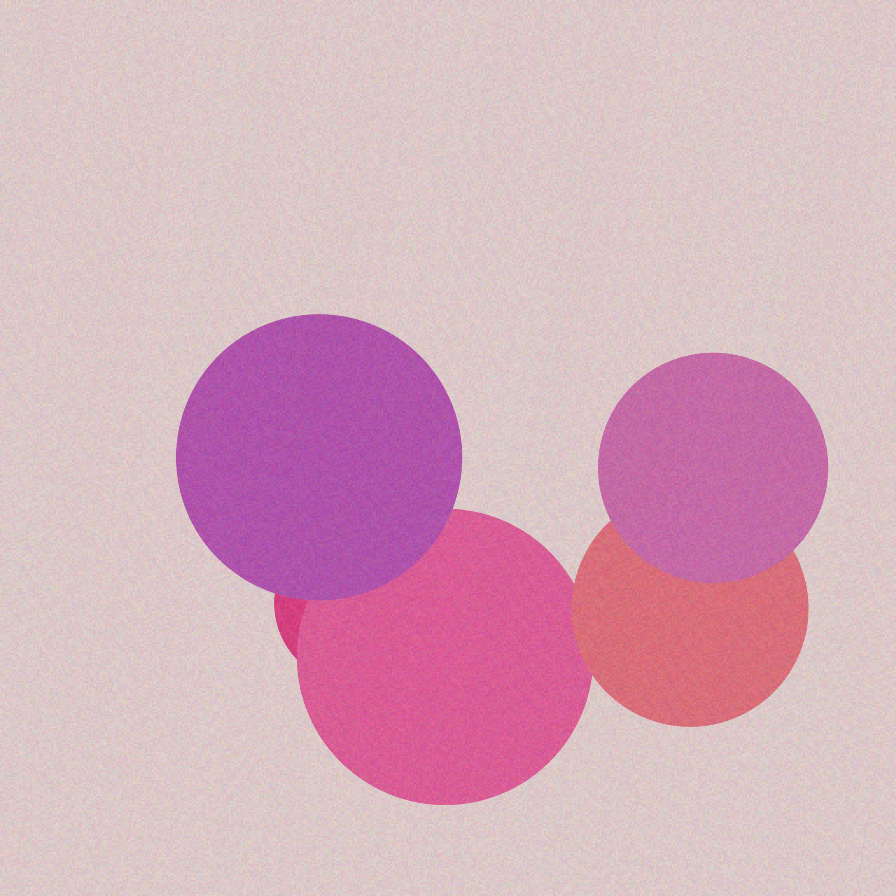
Write a WebGL 1 fragment shader that draws this background.

```glsl
precision highp float;

uniform vec2 u_resolution;

const vec3 PAPER = vec3(0.862, 0.785, 0.784);
const vec3 CRIMSON = vec3(0.83, 0.25, 0.50);
const vec3 PINK = vec3(0.853, 0.363, 0.586);
const vec3 CORAL = vec3(0.850, 0.430, 0.480);
const vec3 PURPLE = vec3(0.688, 0.325, 0.668);
const vec3 MAUVE = vec3(0.770, 0.415, 0.650);

const float GRAIN_CELLS = 512.0;
const float GRAIN_STRENGTH = 0.08;

float hash(vec2 p) {
  return fract(sin(dot(p, vec2(12.9898, 78.233))) * 43758.5453);
}

// Independent centred noise for each colour channel
vec3 colourGrain(vec2 cell) {
  return vec3(hash(cell), hash(cell + 17.3), hash(cell + 41.7)) - 0.5;
}

// Lays a smooth-edged disc over the base colour
vec3 paintDisc(vec3 base, vec2 uv, vec2 centre, float radius, vec3 colour, float pixel) {
  float edge = length(uv - centre) - radius;
  float cover = 1.0 - smoothstep(-0.5 * pixel, 0.5 * pixel, edge);
  return mix(base, colour, cover);
}

void main() {
  float pixel = 1.0 / min(u_resolution.x, u_resolution.y);
  vec2 uv = (gl_FragCoord.xy - 0.5 * u_resolution) * pixel + 0.5;

  // Discs from back to front
  vec3 colour = PAPER;
  colour = paintDisc(colour, uv, vec2(0.397, 0.327), 0.091, CRIMSON, pixel);
  colour = paintDisc(colour, uv, vec2(0.4967, 0.2669), 0.1654, PINK, pixel);
  colour = paintDisc(colour, uv, vec2(0.7702, 0.3210), 0.1322, CORAL, pixel);
  colour = paintDisc(colour, uv, vec2(0.3562, 0.4896), 0.1597, PURPLE, pixel);
  colour = paintDisc(colour, uv, vec2(0.7959, 0.4779), 0.1285, MAUVE, pixel);

  // Fine film grain
  colour += GRAIN_STRENGTH * colourGrain(floor(uv * GRAIN_CELLS));

  gl_FragColor = vec4(clamp(colour, 0.0, 1.0), 1.0);
}
```
